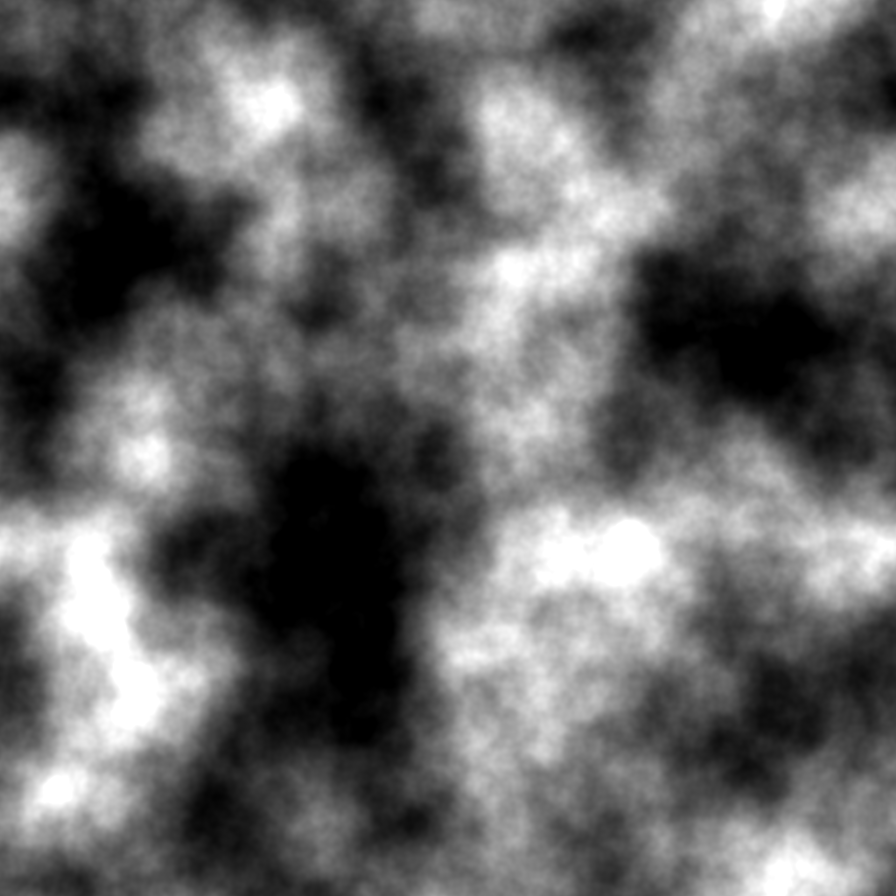
Write a WebGL 2 fragment shader that draws this texture.

```glsl
#version 300 es
precision highp float;
// Seamless grey cloud texture: wrapping fractal gradient noise with a tone curve.

uniform vec2 u_resolution;
out vec4 fragColor;

const float TAU = 6.2831853;
const int OCTAVES = 6;
const int BASE_CELLS = 4;        // cells across the canvas in the first octave
const float GAIN = 0.5;          // amplitude ratio between octaves
const float NOISE_SPREAD = 0.216; // standard deviation of one noise octave

// Integer hash of a lattice point and a seed, from 0 to 1
float hash(uvec2 cell, uint seed) {
    uint h = cell.x * 1597334677u ^ cell.y * 3812015801u ^ seed * 2654435769u;
    h = (h ^ (h >> 16)) * 2146121005u;
    h = (h ^ (h >> 15)) * 2221713035u;
    h ^= h >> 16;
    return float(h >> 8) / 16777216.0;
}

// Unit gradient at a lattice point, wrapped to the period
vec2 latticeGradient(vec2 cell, float period, uint seed) {
    float angle = TAU * hash(uvec2(mod(cell, period)), seed);
    return vec2(cos(angle), sin(angle));
}

// Contribution of one cell corner
float cornerRamp(vec2 cell, vec2 corner, vec2 local, float period, uint seed) {
    return dot(latticeGradient(cell + corner, period, seed), local - corner);
}

// Gradient noise that repeats after a whole number of cells
float gradientNoise(vec2 p, float period, uint seed) {
    vec2 cell = floor(p);
    vec2 local = p - cell;
    vec2 fade = local * local * local * (local * (local * 6.0 - 15.0) + 10.0);
    float bottom = mix(cornerRamp(cell, vec2(0, 0), local, period, seed),
                       cornerRamp(cell, vec2(1, 0), local, period, seed), fade.x);
    float top = mix(cornerRamp(cell, vec2(0, 1), local, period, seed),
                    cornerRamp(cell, vec2(1, 1), local, period, seed), fade.x);
    return mix(bottom, top, fade.y);
}

// Sum of octaves, scaled to unit standard deviation
float cloudNoise(vec2 uv, uint seed) {
    float sum = 0.0;
    float power = 0.0;
    float amplitude = 1.0;
    float cells = float(BASE_CELLS);
    for (int i = 0; i < OCTAVES; i++) {
        vec2 shift = vec2(0.37, 0.61) * float(i);
        sum += amplitude * gradientNoise(uv * cells + shift, cells, seed + uint(i));
        power += amplitude * amplitude;
        amplitude *= GAIN;
        cells *= 2.0;
    }
    return sum / (NOISE_SPREAD * sqrt(power));
}

// Tone curve: dark middle, stretched highlights, clipped ends
float cloudTone(float n) {
    return clamp(0.365 + n * (0.26 + 0.035 * n), 0.0, 1.0);
}

void main() {
    vec2 uv = gl_FragCoord.xy / u_resolution;
    float grey = cloudTone(cloudNoise(uv, 17u));
    fragColor = vec4(vec3(grey), 1.0);
}
```
